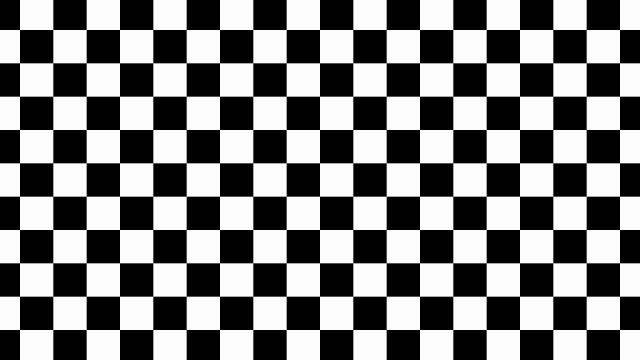
Give the GLSL for this pattern, as a Shadertoy shader.

```glsl
#define CELLS_DOWN 10.8
#define GRID_SHIFT vec2(0.0, 0.5)
#define EDGE_PIXELS 1.0
#define LIGHT vec3(0.99)
#define DARK vec3(0.0)

// Signed distance to the nearest cell edge; the sign alternates per cell.
vec2 alternatingEdgeDistance(vec2 p) {
    vec2 fromLightCentre = abs(fract((p - 0.5) * 0.5 + 0.5) * 2.0 - 1.0);
    return 0.5 - fromLightCentre;
}

// 1 on light squares, 0 on dark ones, with antialiased borders.
float checker(vec2 p, float edgeWidth) {
    vec2 side = clamp(alternatingEdgeDistance(p) * 2.0 / edgeWidth, -1.0, 1.0);
    return 0.5 + 0.5 * side.x * side.y;
}

void mainImage(out vec4 fragColor, in vec2 fragCoord) {
    // Centred coordinates, one unit per square
    float cellsPerPixel = CELLS_DOWN / iResolution.y;
    vec2 p = (fragCoord - 0.5 * iResolution.xy) * cellsPerPixel + GRID_SHIFT;

    float light = checker(p, EDGE_PIXELS * cellsPerPixel);
    fragColor = vec4(mix(DARK, LIGHT, light), 1.0);
}
```
